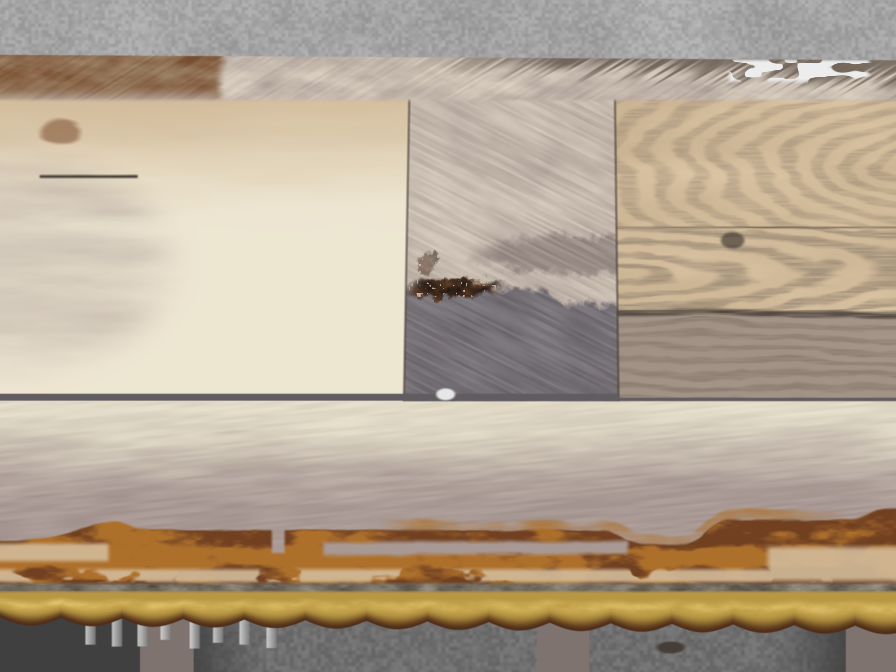
This texture is drawn by a Shadertoy shader. Its source:

```glsl
// Joined wooden boards with resin stains above a scalloped gold rail.
// Stretched value noise shades each board; soft masks layer the parts.
// The canvas is 5.76 units high, with the origin at the lower left.
const vec3 CREAM = vec3(.93, .90, .82), TAN = vec3(.82, .73, .60);
const vec3 MAUVE = vec3(.66, .60, .58), SLATE = vec3(.43, .41, .43);
const vec3 RUST = vec3(.44, .25, .13), AMBER = vec3(.68, .44, .17);
const vec3 DARK = vec3(.27, .24, .21);

float hash(vec2 p) {
  vec3 q = fract(p.xyx*.1031);
  q += dot(q, q.yzx + 33.33);
  return fract((q.x + q.y)*q.z);
}
float noise(vec2 p) {
  vec2 i = floor(p), f = fract(p), e = vec2(1, 0);
  f *= f*(3. - 2.*f);
  return mix(mix(hash(i), hash(i + e), f.x), mix(hash(i + e.yx), hash(i + 1.), f.x), f.y);
}
float fbm(vec2 p) {
  float sum = 0., amp = .53;
  for (int i = 0; i < 4; i++, amp *= .5, p = p*2.03 + 17.1) sum += amp*noise(p);
  return sum;
}
float rise(float edge, float v, float soft) { return smoothstep(edge - soft, edge + soft, v); }
float span(float lo, float hi, float v, float soft) {
  return rise(lo, v, soft)*rise(-hi, -v, soft);
}
float box(vec2 p, vec2 lo, vec2 hi, float soft) {
  return span(lo.x, hi.x, p.x, soft)*span(lo.y, hi.y, p.y, soft);
}
float blob(vec2 p, vec2 center, vec2 radius) {
  return rise(-1., -length((p - center)/radius), .25);
}
float sawMarks(vec2 p, float slope) { return noise(vec2(p.x*3., (p.y - slope*p.x)*42.)) - .5; }

vec3 topStrip(vec2 p) {
  float saw = sawMarks(p, .6), n = fbm(p*vec2(3, 8));
  float left = rise(-1.95, -p.x - .1*n, .06)*rise(4.98, p.y + .1*n, .1);
  float right = rise(5.38 - .04*p.x + .2*saw, p.y, .1)*rise(4.1, p.x, .8);
  vec3 c = mix(mix(MAUVE, CREAM, .8*n), mix(RUST, TAN*.8, n), left);
  c = mix(c, DARK*1.5, .8*right) + .07*saw;
  float gloss = rise(.56, noise(p*vec2(9, 16)), .04);
  return mix(c, vec3(.93), gloss*box(p, vec2(6.25, 5.06), vec2(7.45, 5.25), .03));
}
vec3 creamBoard(vec2 p) {
  float n = fbm(p*vec2(.8, 5));
  vec3 c = mix(CREAM, TAN, rise(4.6, p.y + .3*n, .65));
  c = mix(c, MAUVE, .6*n*blob(p, vec2(.1, 3.5), vec2(1.3, .9)));
  c = mix(c, RUST, .5*blob(p + .15*n, vec2(.62, 4.72), vec2(.17, .11)));
  return mix(c, DARK, box(p, vec2(.34, 4.235), vec2(1.18, 4.25 + .02*n), .015));
}
vec3 endGrain(vec2 p) {
  float n = fbm(p*3.), rough = fbm(p*12.);
  vec2 q = p + .15*(rough - .5);
  vec3 c = mix(MAUVE, CREAM, .2 + .4*n);
  c = mix(c, MAUVE*.87, .85*blob(q, vec2(5, 3.58), vec2(.88, .16)));
  float wet = rise(.13*rise(4.75, p.x, .15) - 3.28, -q.y, .035);
  c = mix(c, SLATE + .07*n, wet) + .1*sawMarks(p, -.5);
  float crust = blob(q, vec2(3.88, 3.29), vec2(.36, .09));
  crust = max(crust, .5*blob(q, vec2(3.65, 3.49), vec2(.07, .1)));
  return mix(c, RUST*rough, .9*crust) + .5*crust*rise(.84, noise(p*45.), .05);
}
vec3 ashBoard(vec2 p) {
  float n = fbm(p*vec2(1.5, 4)), fiber = noise(p*vec2(5, 70));
  float upper = rise(3.81, p.y, .01), base = rise(-3.08, -p.y, .03);
  float outer = length((p - vec2(8, 4.35))*vec2(.38, 1));
  float inner = length((p - vec2(5.3, 3.42))*vec2(.16, 1));
  float rings = mix(mix(inner, p.y, base), outer, upper) + .16*n;
  float grain = rise(.1, sin(rings*58.), .8)*(.4 + .6*fiber);
  vec3 c = mix(TAN + .1*(n - .5), MAUVE*.87, .75*base);
  c = mix(c, DARK*1.8, grain*(.55 - .2*upper));
  float lines = span(3.08, 3.13, p.y + .06*n, .02) + .5*span(3.8, 3.82, p.y, .01);
  lines = lines*(.5 + .4*fiber) + .7*blob(p, vec2(6.28, 3.7), vec2(.1, .07));
  return mix(c, DARK, lines);
}
vec3 lowerBoard(vec2 p) {
  float n = fbm(p*vec2(1, 4));
  return mix(MAUVE, CREAM*.95, rise(2.12, p.y + .5*n, .42)) + .06*sawMarks(p, .1);
}
vec3 resin(vec3 wood, vec2 p) {
  float n = fbm(p*vec2(3, 7)), x = p.x, y = p.y;
  float top = 1.1 + .06*n + .14*rise(.6, x, .3) - .05*rise(1.1, x, .12)
    - .12*rise(5.35, x, .2) + .21*rise(6.05, x, .2) + .1*rise(7.45, x, .15);
  float notch = box(p, vec2(2.33, 1.02), vec2(2.44, 1.4), .02);
  vec3 c = mix(RUST, AMBER, rise(.55, n + .25*span(.9, 1.06, y, .05), .15));
  c = mix(c, MAUVE, box(p + .05*n, vec2(2.8, 1.03), vec2(5.4, 1.14), .03));
  float bare = box(p, vec2(-1, .95), vec2(.93, 1.1), .03) + box(p, vec2(6.58, .78), vec2(9, 1.07), .04);
  bare = max(bare, span(.77, .88, y, .03)*rise(.46, fbm(p*vec2(2.5, 4)), .04));
  float froth = n*span(top, top + .08, y, .02)*span(3.4, 7.1, x, .2);
  return mix(mix(wood, AMBER, froth), mix(c, TAN, .9*bare), rise(-top, -y, .015)*(1. - notch));
}
vec3 underside(vec2 p, float aa) {
  vec3 c = mix(vec3(.25), vec3(.48), span(1.9, 7., p.x, .5)*(.6 + .4*noise(p*30.)));
  c = mix(c, MAUVE*.75, span(1.2, 1.66, p.x, aa) + span(4.6, 5.05, p.x, aa) + rise(7.25, p.x, aa));
  // one hanging drip per cell
  float cell = p.x/.22, r = hash(vec2(floor(cell), 7)), x = fract(cell) - .3 - .4*r;
  float drip = span(-.2, .2, x, .05)*box(p, vec2(.66, .36 - .22*r), vec2(2.42, .5), aa);
  c = mix(c, vec3(.7) - x, .8*drip);
  return mix(c, DARK, blob(p, vec2(5.75, .21), vec2(.12, .05)));
}
vec3 rail(vec3 c, vec2 p, float aa) {
  float edge = .47 - .01*p.x - .07*abs(sin(p.x*6.)), n = fbm(p*vec2(6, 14));
  float h = (p.y - edge)/(.7 - edge);
  vec3 gold = mix(RUST*.7, vec3(.72, .59, .26), smoothstep(0., .4, h));
  c = mix(c, gold + .2*n*span(.45, .68, h, .12), span(edge, .7, p.y, aa));
  return mix(c, mix(DARK, CREAM*.7, n), span(.69, .76, p.y, .02));
}
void mainImage(out vec4 fragColor, in vec2 fragCoord) {
  float aa = 5.76/iResolution.y;
  vec2 p = fragCoord*aa;
  float left = p.x - 3.42 - .018*p.y, right = p.x - 5.33 + .012*p.y;
  vec3 c = mix(mix(creamBoard(p), endGrain(p), rise(0., left, aa)), ashBoard(p), rise(0., right, aa));
  c = mix(c, DARK, .6*rise(-.01, -min(abs(left), abs(right)), .01));
  c = mix(c, topStrip(p), rise(4.9, p.y, .025));
  vec3 concrete = vec3(.55 + .1*fbm(p*2.) + .1*noise(p*35.));
  c = mix(c, concrete, rise(5.29 - .006*p.x, p.y, aa));
  c = mix(resin(lowerBoard(p), p), c, rise(2.32, p.y, aa));
  // dark seam and white fleck
  c = mix(c, SLATE*.88, span(2.325, 2.385 - .035*rise(0., right, aa), p.y, aa));
  c = mix(c, vec3(.9), blob(p, vec2(3.82, 2.38), vec2(.08, .05)));
  c = rail(mix(underside(p, aa), c, rise(.7, p.y, aa)), p, aa);
  fragColor = vec4(clamp(c, 0., 1.), 1);
}
```
